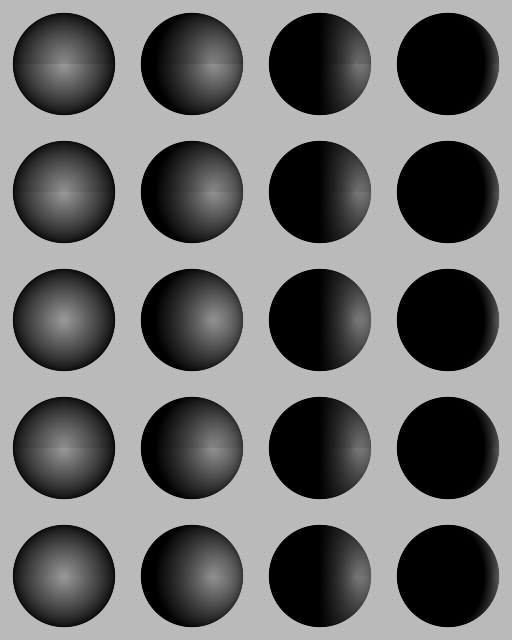
Give the GLSL for this pattern, as a Shadertoy shader.

```glsl
// Grid of matte spheres, four across and five down, on flat grey.
// The light swings 45 degrees further behind the spheres with each column;
// rows differ in a faint seam that darkens the upper hemisphere.

const float QUARTER_TURN = 1.5707963;

// Brightness of a surface facing normal, lit from the given angle to the right
float sphereLight(vec3 normal, float angle) {
    vec3 toLight = vec3(sin(angle), 0.0, cos(angle));
    vec3 halfway = vec3(sin(0.5 * angle), 0.0, cos(0.5 * angle));
    float facing = pow(max(dot(normal, toLight), 0.0), 0.8);
    float spread = acos(clamp(dot(normal, halfway), -1.0, 1.0));
    return 0.61 * facing * exp(-0.85 * spread);
}

// Seam strength for each row, counted from the bottom
float seamStrength(float row) {
    float strengths[5] = float[5](0.03, 0.09, 0.0, 0.08, 0.12);
    return strengths[int(clamp(row, 0.0, 4.0))];
}

void mainImage(out vec4 fragColor, in vec2 fragCoord) {
    // Square cells, five to the canvas height
    vec2 grid = fragCoord / iResolution.y * 5.0;
    vec2 cell = floor(grid);
    float pixel = 5.0 / iResolution.y / 0.4;

    // Position on the disc, with the rim at radius one
    vec2 p = (fract(grid) - 0.5) / 0.4;
    float radius = length(p);
    vec2 onDisc = p / max(radius, 1.0);
    vec3 normal = vec3(onDisc, sqrt(max(1.0 - dot(onDisc, onDisc), 0.0)));

    // Shading and the seam across the equator
    float shade = sphereLight(normal, cell.x * 0.5 * QUARTER_TURN);
    float upper = smoothstep(-0.5 * pixel, 0.5 * pixel, p.y);
    shade *= 1.0 - seamStrength(cell.y) * upper * exp(-2.0 * max(p.y, 0.0));

    // Smooth rim over the background
    float disc = 1.0 - smoothstep(-0.5 * pixel, 0.5 * pixel, radius - 1.0);
    fragColor = vec4(vec3(mix(0.73, shade, disc)), 1.0);
}
```
